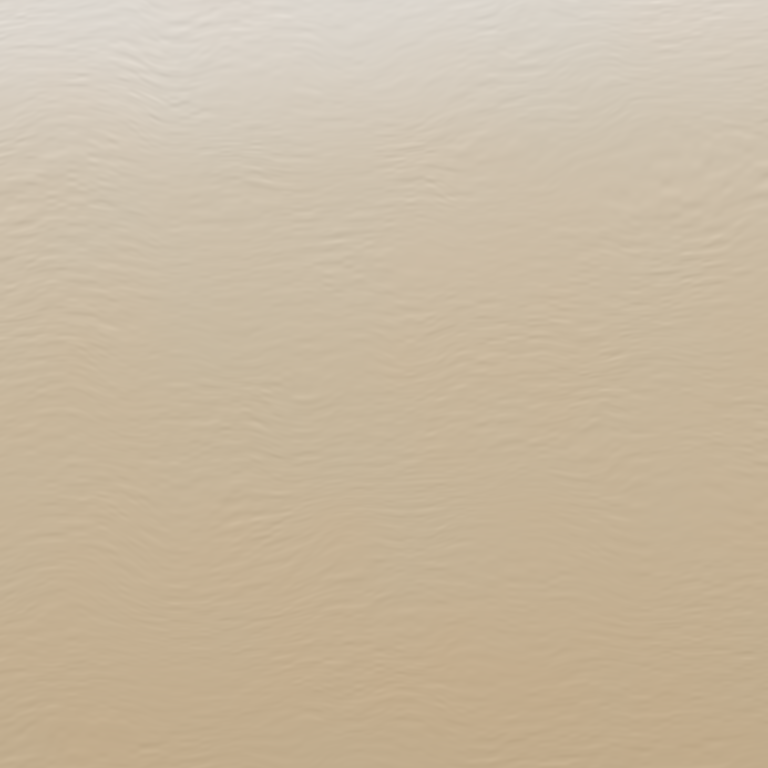
Reproduce this texture procedurally as a three.js fragment shader.

```glsl
// Softly lit beige surface with fine, mostly horizontal wavy grain.
#define GRAIN_SCALE vec2(30.0, 118.0)
#define FINE_SCALE vec2(75.0, 190.0)
#define GRAIN_CONTRAST 0.030
#define WARP_AMOUNT 0.030
#define MOTTLE_AMOUNT 0.008
#define SHADE_COLOR vec3(0.755, 0.670, 0.545)
#define MID_COLOR vec3(0.780, 0.714, 0.610)
#define PALE_COLOR vec3(0.812, 0.764, 0.690)
#define GLOW_COLOR vec3(0.865, 0.842, 0.810)

varying vec2 vUv;

float hash(vec2 p) {
  return fract(sin(dot(p, vec2(127.1, 311.7))) * 43758.5453);
}

// Smooth value noise in the range -1 to 1.
float noise(vec2 p) {
  vec2 cell = floor(p);
  vec2 f = fract(p);
  vec2 s = f * f * f * (f * (f * 6.0 - 15.0) + 10.0);
  float low = mix(hash(cell), hash(cell + vec2(1.0, 0.0)), s.x);
  float high = mix(hash(cell + vec2(0.0, 1.0)), hash(cell + vec2(1.0, 1.0)), s.x);
  return mix(low, high, s.y) * 2.0 - 1.0;
}

float fbm(vec2 p) {
  float sum = 0.0;
  float weight = 0.5;
  for (int i = 0; i < 4; i++) {
    sum += weight * noise(p);
    p = p * 2.03 + vec2(17.3, 9.1);
    weight *= 0.5;
  }
  return sum;
}

// Bends the grain so that its direction drifts from place to place.
vec2 bend(vec2 p) {
  float drift = noise(p * 5.0 + 3.7) + 0.35 * noise(p * 13.0 + 21.0);
  return p + vec2(0.0, WARP_AMOUNT * drift - 0.06 * p.x);
}

float grainHeight(vec2 p) {
  float ridges = noise(p * GRAIN_SCALE);
  float fine = noise(p * FINE_SCALE + 41.0);
  return 0.65 * ridges + 0.35 * fine;
}

// Vertical falloff of light, from shade below to a pale glow on top.
vec3 baseColor(float level) {
  vec3 color = mix(SHADE_COLOR, MID_COLOR, smoothstep(-0.1, 0.58, level));
  color = mix(color, PALE_COLOR, smoothstep(0.45, 0.88, level));
  return mix(color, GLOW_COLOR, smoothstep(0.76, 1.04, level));
}

void main() {
  // Broad lighting, a little darker towards the right.
  float level = vUv.y - 0.09 * (vUv.x - 0.5) + 0.025 * fbm(vUv * 4.0);
  vec3 color = baseColor(level);

  // Relief lit from above and slightly from the left.
  vec2 p = bend(vUv);
  vec2 lightStep = vec2(-0.0015, 0.0035);
  float relief = grainHeight(p) - grainHeight(p + lightStep);
  float patchiness = 0.75 + 0.45 * noise(vUv * 9.0 + 60.0);
  float topBoost = mix(0.75, 1.25, smoothstep(0.2, 1.0, vUv.y));
  color += GRAIN_CONTRAST * relief * patchiness * topBoost;

  // Faint warm and cool mottling.
  color += MOTTLE_AMOUNT * fbm(vUv * 7.0 + 80.0) * vec3(0.6, -0.3, -0.8);

  gl_FragColor = vec4(color, 1.0);
}
```
